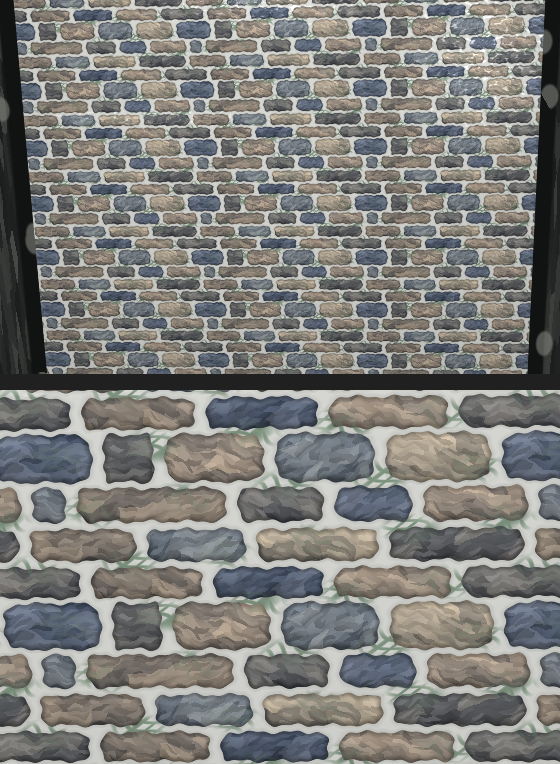
Top, the full canvas; bottom, a detail of the centre.
Write a WebGL 2 fragment shader that draws this texture.

```glsl
#version 300 es
precision highp float;
// Printed stone wallpaper seen at a slight tilt, hung between dark side strips.
// A plane mapping gives tile coordinates; each tile has four courses of rounded
// boxes, shaded by cellular strata, with mossy grout and glossy crinkled glare.
uniform vec2 u_resolution;
out vec4 fragColor;

const float TAU = 6.2831853;
const vec2 TILE = vec2(350.0, 115.0);
const vec3 GROUT = vec3(0.83, 0.835, 0.815);
const vec3 MOSS = vec3(0.43, 0.53, 0.44);
const vec3 STRIP = vec3(0.065, 0.075, 0.075);
const vec3 FILM = vec3(0.34, 0.35, 0.33);

// Slate, tan, blue-grey, beige, blue, brown
const vec3 STONE[6] = vec3[6](
  vec3(0.42, 0.42, 0.42), vec3(0.60, 0.55, 0.50), vec3(0.46, 0.49, 0.52),
  vec3(0.63, 0.59, 0.53), vec3(0.35, 0.39, 0.46), vec3(0.53, 0.49, 0.45));
// Courses of a tile: first stone, centre height and half height
const int FIRST[5] = int[5](0, 5, 10, 14, 18);
const float CENTRE[4] = float[4](0.0, 31.5, 59.0, 85.0);
const float HALF_HEIGHT[4] = float[4](16.0, 11.3, 10.8, 10.3);
// Left joint and colour of each stone
const float JOINT[18] = float[18](
  -20.0, 22.0, 98.0, 174.0, 254.0, -40.0, 71.0, 138.0, 199.0, 279.0,
  7.0, 83.0, 175.0, 276.0, -33.0, 52.0, 136.0, 225.0);
const int KIND[18] = int[18](0, 1, 2, 3, 4, 5, 0, 4, 1, 2, 2, 3, 0, 5, 5, 4, 1, 0);

float hash(vec2 p) {
  p = fract(p * vec2(0.1031, 0.1137));
  p += dot(p, p.yx + 33.33);
  return fract((p.x + p.y) * p.x * 7.31 + p.y * 5.17);
}

// Cellular noise: distance to the nearest seed and a random value of its cell
vec2 cellular(vec2 p) {
  vec2 cell = floor(p), best = vec2(9.0, 0.0);
  for (int j = -1; j <= 1; j++)
    for (int i = -1; i <= 1; i++) {
      vec2 c = cell + vec2(i, j);
      float d = length(c + vec2(hash(c), hash(c + 57.0)) - p);
      if (d < best.x) best = vec2(d, hash(c + 113.0));
    }
  return best;
}

float roundBox(vec2 p, vec2 halfSize, float radius) {
  vec2 q = abs(p) - halfSize + radius;
  return length(max(q, 0.0)) + min(max(q.x, q.y), 0.0) - radius;
}

float band(float x, float left, float right, float soft) {
  return smoothstep(left - soft, left + soft, x) * smoothstep(right + soft, right - soft, x);
}

float glow(vec2 p, vec2 centre, vec2 radius) {
  vec2 q = (p - centre) / radius;
  return exp(-dot(q, q));
}

// Perspective and slight tilt of the wall, as tile counts
vec2 wallPlane(vec2 p) {
  float y = p.y + (p.x - 0.684) * 0.015 * (1.0 - 1.42 * p.y);
  return vec2((p.x - 1.066) / 0.4746, (y - 0.078) / 0.1652) / (1.0 - 0.1106 * p.y);
}

// Nearest stone of the course: signed distance, local position, size and index
float findStone(vec2 q, out vec2 local, out vec2 size, out int id) {
  float y = mod(q.y + 18.0, TILE.y) - 18.0, best = 1e3;
  int row = int(step(18.0, y) + step(45.5, y) + step(72.0, y));
  for (int i = FIRST[row]; i < FIRST[row + 1]; i++) {
    float right = i + 1 < FIRST[row + 1] ? JOINT[i + 1] : JOINT[FIRST[row]] + TILE.x;
    vec2 h = vec2(0.5 * (right - JOINT[i]) - 4.2, HALF_HEIGHT[row]);
    float x = mod(q.x - 0.5 * (right + JOINT[i]) + 0.5 * TILE.x, TILE.x) - 0.5 * TILE.x;
    vec2 p = vec2(x, y - CENTRE[row]);
    float d = roundBox(p, h, h.x < 22.0 ? 5.0 : 0.72 * h.y);
    if (d < best) { best = d; local = p; size = h; id = i; }
  }
  return best;
}

vec3 stoneColor(vec2 p, vec2 size, int id, float d) {
  float seed = float(id);
  float tilt = 0.45 * sin(seed * 2.4);
  vec2 s = vec2(p.x + tilt * p.y, p.y - tilt * p.x + 1.5 * sin(p.x * 0.17 + seed));
  vec2 slab = cellular(s / vec2(25.0, 9.0) + seed * 17.0);
  vec2 grain = cellular(s / vec2(9.0, 3.2) + seed * 31.0);
  float light = 0.98 + 0.34 * (slab.y - 0.5) + 0.3 * (grain.y - 0.5) - 0.12 * (slab.x - 0.4);
  light -= 0.13 * p.y / size.y;
  light *= mix(0.7, 1.0, smoothstep(0.0, -4.5, d));
  return STONE[KIND[id]] * light + vec3(0.03, 0.01, -0.02) * (slab.y - 0.5);
}

// Thin curled blades gathered in patches, periodic over the tile
float mossBlades(vec2 t) {
  vec2 a = TAU * t;
  float patches = smoothstep(0.1, 0.9, sin(3.0 * a.x + a.y + 1.0) * sin(2.0 * a.x - 2.0 * a.y));
  float bend = 1.4 * sin(7.0 * a.x + 3.0 * a.y);
  float blades = max(abs(sin(11.0 * a.x + 5.0 * a.y + bend)), abs(sin(9.0 * a.x - 6.0 * a.y - bend)));
  return patches * smoothstep(0.75, 1.0, blades);
}

void main() {
  vec2 p = vec2(gl_FragCoord.x, u_resolution.y - gl_FragCoord.y) / u_resolution.y;
  p.x *= 1.497 * u_resolution.y / u_resolution.x;
  vec2 t = wallPlane(p);
  float pixel = 738.0 / u_resolution.y;

  // Printed stones over grout, with wavering outlines
  vec2 a = TAU * t, local, size;
  vec2 wobble = vec2(sin(9.0 * a.y + 4.0 * a.x), sin(13.0 * a.x + 2.0 * a.y) + 0.6 * sin(29.0 * a.x));
  int id;
  float d = findStone(t * TILE + 0.9 * wobble, local, size, id);
  float moss = mossBlades(t);
  vec3 color = mix(GROUT, MOSS, 0.8 * moss) * (1.0 - 0.07 * smoothstep(4.0, 0.0, d));
  color = mix(color, stoneColor(local, size, id, d), smoothstep(0.6, -0.6, d / pixel));
  color = mix(color, MOSS, 0.25 * moss);

  // Uneven room light and glare on the crinkled gloss
  color *= 1.02 - 0.12 * p.y * p.y - 0.08 * pow(abs(p.x - 0.75), 2.0);
  float sheen = glow(p, vec2(1.3, 0.15), vec2(0.17, 0.16)) + glow(p, vec2(0.7, 0.0), vec2(0.25, 0.06))
    + 0.7 * glow(p, vec2(0.4, 0.315), vec2(0.2, 0.02));
  float crinkle = cellular(p * vec2(65.0, 110.0)).x;
  color += sheen * (0.05 + 0.4 * smoothstep(0.55, 0.9, crinkle));

  // Dark strips with streaked film and torn pale tape beyond the panel edges
  float leftEdge = -2.17 - 0.057 * p.y, rightEdge = 0.825 - 0.01 * p.y;
  float outside = max(leftEdge - t.x, t.x - rightEdge);
  float streak = cellular(vec2(t.x * 45.0, p.y * 9.0)).y;
  float film = smoothstep(0.085, 0.105, outside) * (0.15 + 0.6 * streak * streak);
  vec3 border = mix(STRIP, FILM, film);
  vec2 scrap = cellular(vec2(t.x * 7.0, p.y * 11.0));
  border = mix(border, vec3(0.5, 0.51, 0.48), 0.6 * step(0.84, scrap.y) * smoothstep(0.42, 0.3, scrap.x));
  float panel = band(t.x, leftEdge, rightEdge, 1.2 / u_resolution.y);
  fragColor = vec4(clamp(mix(border, color, panel), 0.0, 1.0), 1.0);
}
```
